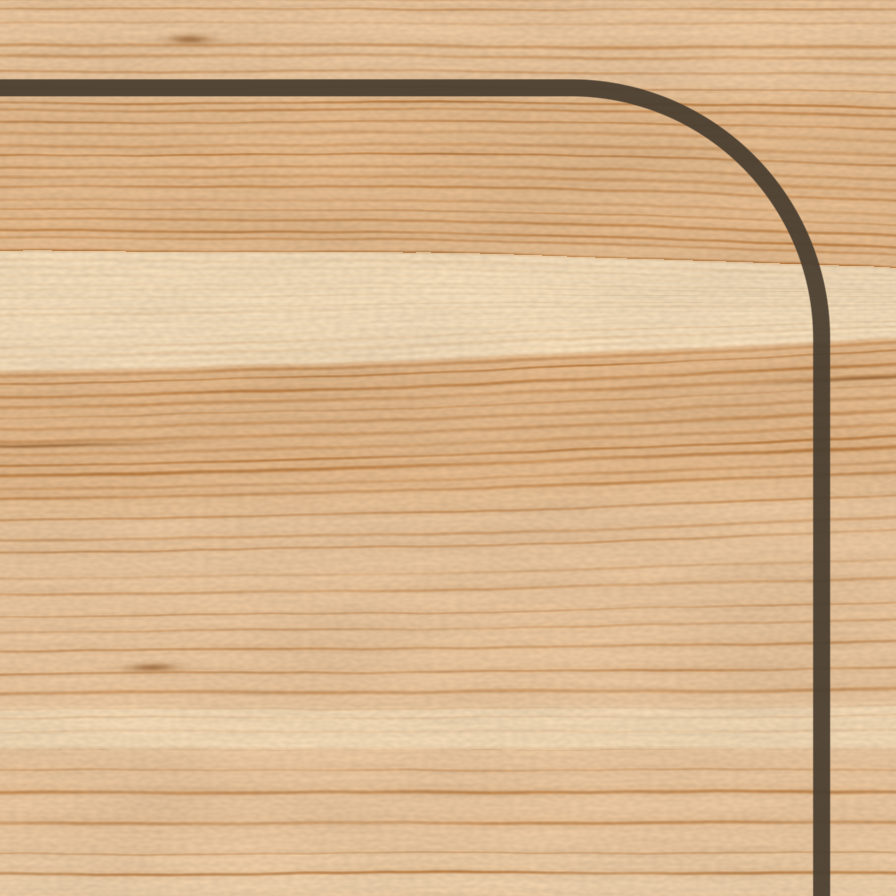
A Shadertoy shader for this texture:

```glsl
const vec3 WOOD = vec3(0.886, 0.752, 0.602);
const vec3 WARM = vec3(0.858, 0.695, 0.520);
const vec3 PALE = vec3(0.925, 0.840, 0.710);
const vec3 RING = vec3(0.700, 0.460, 0.230);
const vec3 KNOT = vec3(0.500, 0.290, 0.100);
const vec3 INK = vec3(0.285, 0.240, 0.185);

const vec2 CORNER = vec2(0.917, 0.902);
const float CORNER_RADIUS = 0.280;
const float STROKE_HALF = 0.0095;
const float INK_OPACITY = 0.93;
const float RING_HALF = 0.0021;

// Growth zones from bottom to top: edges, rings per unit, ring contrast
const int ZONES = 7;
const float EDGE[8] = float[8](-0.05, 0.163, 0.21, 0.44, 0.586, 0.72, 0.9, 1.05);
const float DENSITY[7] = float[7](34.0, 70.0, 47.0, 78.0, 110.0, 84.0, 56.0);
const float CONTRAST[7] = float[7](0.80, 0.25, 0.66, 0.88, 0.17, 0.85, 0.62);

// Dark marks: centre and radii
const vec4 MARKS[4] = vec4[4](
    vec4(0.212, 0.956, 0.022, 0.0045), vec4(0.170, 0.255, 0.025, 0.004),
    vec4(0.970, 0.578, 0.090, 0.0022), vec4(0.040, 0.502, 0.130, 0.0022));

float hash(float n) {
    return fract(sin(n * 91.73 + 4.1) * 4375.85);
}

vec2 gradientAt(vec2 cell) {
    float a = 6.2832 * fract(sin(dot(cell, vec2(127.1, 311.7))) * 4375.85);
    return vec2(cos(a), sin(a));
}

float gradientNoise(vec2 p) {
    vec2 i = floor(p), f = fract(p);
    vec2 u = f * f * f * (f * (f * 6.0 - 15.0) + 10.0);
    vec2 e = vec2(1.0, 0.0);
    float low = mix(dot(gradientAt(i), f), dot(gradientAt(i + e), f - e), u.x);
    float high = mix(dot(gradientAt(i + e.yx), f - e.yx),
                     dot(gradientAt(i + 1.0), f - 1.0), u.x);
    return mix(low, high, u.y);
}

// Height across the grain after undoing its bend around the pale band
float grainHeight(vec2 p) {
    float lift = 0.018 * (p.x + p.x * p.x) * smoothstep(0.1, 0.59, p.y);
    float sink = 0.018 * p.x * p.x * p.x * (1.0 - smoothstep(0.72, 1.0, p.y));
    float bend = mix(lift, -sink, smoothstep(0.625, 0.70, p.y));
    float wobble = 0.004 * gradientNoise(p * vec2(3.0, 9.0))
                 + 0.0012 * gradientNoise(p * vec2(16.0, 40.0));
    return p.y - bend + wobble;
}

float band(float v, float low, float high, float soft) {
    return smoothstep(low - soft, low + soft, v) * (1.0 - smoothstep(high - soft, high + soft, v));
}

// Thin latewood lines, each with a soft shadow on its upper side
float ringShade(float v, float x, float pixel) {
    float phase = 0.0, density = DENSITY[0], contrast = CONTRAST[0];
    for (int i = 0; i < ZONES; i++) {
        phase += (clamp(v, EDGE[i], EDGE[i + 1]) - EDGE[i]) * DENSITY[i];
        if (v > EDGE[i]) {
            density = DENSITY[i];
            contrast = CONTRAST[i];
        }
    }
    float shade = 0.0;
    for (int k = -1; k <= 1; k++) {
        float id = floor(phase) + float(k);
        float centre = id + 0.5 + 0.5 * (hash(id) - 0.5);
        float d = (phase - centre) / density;
        float width = max(RING_HALF * mix(0.7, 1.2, hash(id + 37.0)), pixel * 0.7);
        float strength = mix(0.40, 1.0, hash(id + 71.0));
        strength *= 0.9 + 0.55 * gradientNoise(vec2(x * 5.0, id * 3.37));
        float core = exp(-d * d / (width * width));
        float halo = 0.28 * exp(-abs(d) / (d > 0.0 ? 0.006 : 0.003));
        shade = max(shade, strength * max(core, halo));
    }
    return shade * contrast;
}

// Rounded outline whose other sides lie beyond the canvas
float outlineDistance(vec2 p) {
    vec2 q = p - CORNER + CORNER_RADIUS;
    return abs(length(max(q, 0.0)) + min(max(q.x, q.y), 0.0) - CORNER_RADIUS) - STROKE_HALF;
}

void mainImage(out vec4 fragColor, in vec2 fragCoord) {
    vec2 p = fragCoord / iResolution.xy;
    float pixel = 1.0 / iResolution.y;
    float v = grainHeight(p);

    // Broad tone zones
    float warm = 0.75 * band(v, 0.43, 0.586, 0.025) + 0.65 * band(v, 0.72, 0.89, 0.02);
    float pale = band(v, 0.586, 0.72, 0.003) + 0.75 * band(v, 0.163, 0.21, 0.005)
               + 0.40 * (1.0 - smoothstep(0.01, 0.08, v));
    vec3 color = mix(mix(WOOD, WARM, warm), PALE, pale);

    // Rings, fibres and pores
    color = mix(color, RING, ringShade(v, p.x, pixel));
    float fibre = gradientNoise(vec2(p.x * 9.0, v * 210.0));
    float pores = gradientNoise(p * vec2(110.0, 230.0));
    float cloud = gradientNoise(p * vec2(4.0, 14.0) + 8.0);
    color *= 1.0 + 0.035 * fibre + 0.05 * pores + 0.035 * cloud;

    // Resin marks
    for (int i = 0; i < 4; i++) {
        vec2 m = (vec2(p.x, v) - vec2(MARKS[i].x, grainHeight(MARKS[i].xy))) / MARKS[i].zw;
        color = mix(color, KNOT, 0.6 * exp(-dot(m, m)));
    }

    // Painted outline
    float stroke = 1.0 - smoothstep(-pixel, pixel, outlineDistance(p));
    color = mix(color, INK, stroke * INK_OPACITY);
    fragColor = vec4(color, 1.0);
}
```
